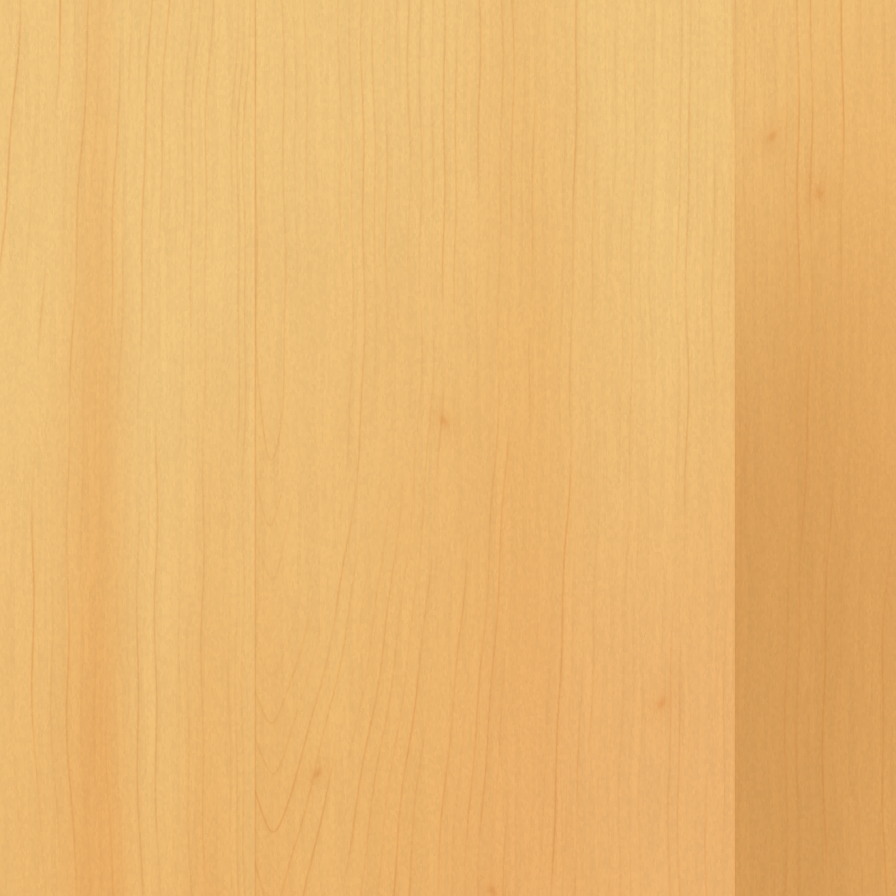
Reproduce this texture procedurally as a three.js fragment shader.

```glsl
varying vec2 vUv;

const vec3 PALE = vec3(0.93, 0.765, 0.49);
const vec3 HONEY = vec3(0.91, 0.68, 0.4);
const vec3 ROSE = vec3(0.915, 0.69, 0.435);
const vec3 TAN = vec3(0.835, 0.61, 0.345);
const vec3 GRAIN = vec3(0.82, 0.51, 0.24);
const float SEAM_LEFT = 0.285;
const float SEAM_RIGHT = 0.82;

float hash(vec2 p) {
  p = fract(p * vec2(0.1031, 0.1137));
  p += dot(p, p.yx + 33.33);
  return fract((p.x + p.y) * p.x * 7.31 + p.y * 53.7);
}

// Layered sines, about -1 to 1
float waves(vec2 p) {
  float sum = 0.0;
  float amp = 0.5;
  for (int i = 0; i < 4; i++) {
    sum += amp * sin(p.x + 1.3 * sin(p.y + float(i)));
    p = mat2(1.5, 0.9, -0.9, 1.5) * p + 1.7;
    amp *= 0.55;
  }
  return sum;
}

// Cellular noise: distance to the nearest point, and that point's random value
vec2 cells(vec2 p) {
  vec2 home = floor(p);
  vec2 nearest = vec2(9.0, 0.0);
  for (int j = -1; j <= 1; j++) {
    for (int i = -1; i <= 1; i++) {
      vec2 cell = home + vec2(float(i), float(j));
      vec2 point = cell + vec2(hash(cell + 3.1), hash(cell + 71.7));
      float d = length(p - point);
      if (d < nearest.x) nearest = vec2(d, hash(cell + 19.3));
    }
  }
  return nearest;
}

float band(float x, float center, float width) {
  float d = (x - center) / width;
  return exp(-d * d);
}

// Growth rings: V-shaped arches on the middle board, bowed lines on the others
float ringPhase(vec2 p, float board) {
  p.x += 0.006 * waves(vec2(p.x * 5.0 + board * 9.0, p.y * 4.0));
  p.x += 0.0012 * sin(p.y * 31.0 + p.x * 24.0);
  if (board == 1.0) {
    float u = length(vec2(p.x - 0.3, 0.008));
    float sweep = 0.25 * smoothstep(-0.1, 0.62, p.y) * exp(-5.0 * u);
    return 38.0 * (u - sweep) + 60.0 * u * u;
  }
  float u = board == 0.0 ? p.x : 1.0 - p.x;
  u += 0.022 * sin(p.y * 4.5 + board * 2.0) * exp(-9.0 * u);
  return 26.0 * u + 220.0 * u * u;
}

// Ring edges: a few clear, most faint, all fading in and out along their length
float ringLines(vec2 p, float board) {
  const float STEP = 0.001;
  float phase = ringPhase(p, board);
  vec2 slope = vec2(ringPhase(p + vec2(STEP, 0.0), board),
                    ringPhase(p + vec2(0.0, STEP), board)) - phase;
  float density = max(length(slope) / STEP, 12.0);
  float ring = floor(phase + 0.5);
  float d = (phase - ring) / density;
  float core = band(d, 0.0, 0.0012);
  float shadow = smoothstep(-0.001, 0.001, d) * exp(-max(d, 0.0) / 0.004);
  float chance = hash(vec2(ring + 200.0, board + 5.0));
  float strength = 0.18 + 0.82 * chance * chance;
  strength *= smoothstep(-0.7, 0.6, waves(vec2(ring * 5.3, p.y * 9.0 + ring)));
  return (0.8 * core + 0.2 * shadow) * strength * min(1.0, 55.0 / density);
}

// Sparse small knots with a faint halo
float knots(vec2 p) {
  p.x += 0.006 * sin(p.y * 70.0);
  vec2 cell = cells(p * vec2(5.0, 3.6) + 2.0);
  float present = step(0.74, cell.y);
  return present * (0.6 * band(cell.x, 0.0, 0.022) + 0.2 * band(cell.x, 0.0, 0.09));
}

// Fine upright fibres and short pores
float fibres(vec2 p) {
  float streak = cells(p * vec2(190.0, 8.0)).y - 0.5;
  float pore = cells(p * vec2(420.0, 210.0)).y - 0.5;
  return 0.4 * streak + 0.6 * pore;
}

vec3 boardColor(vec2 p, float board) {
  float low = 1.0 - p.y;
  float right = board == 2.0 ? 1.0 : 0.0;
  float left = board == 0.0 ? 1.0 : 0.0;
  float tone = -0.05 + 0.85 * low + 0.13 * waves(vec2(p.x * 18.0 + board * 4.0, p.y * 2.5));
  tone += left * (0.6 * band(p.x, 0.11, 0.032) + 0.35 * band(p.x, 0.24, 0.04) * low - 0.28);
  tone += 0.3 * band(p.x, 0.6, 0.06) - 0.15 * band(p.x, 0.75, 0.06);
  tone += 0.45 * right;
  vec3 color = mix(PALE, HONEY, clamp(tone, 0.0, 1.0));

  // Rosier wood low on the middle board
  float rosy = smoothstep(0.35, 0.85, low) * smoothstep(0.3, 0.8, p.x + 0.12 * waves(p * 7.0));
  color = mix(color, ROSE, 0.8 * rosy * (1.0 - right));

  // Brown shade deepening down the right board
  float shade = right * (1.0 - smoothstep(0.3, 0.95, p.y));
  shade *= 0.92 - 0.2 * smoothstep(0.92, 1.0, p.x) + 0.16 * waves(vec2(p.x * 24.0, p.y * 5.0));
  return mix(color, TAN, clamp(shade, 0.0, 1.0));
}

void main() {
  vec2 p = vUv;
  float board = step(SEAM_LEFT, p.x) + step(SEAM_RIGHT, p.x);
  vec3 color = boardColor(p, board);
  color = mix(color, GRAIN, 0.5 * ringLines(p, board));
  color = mix(color, GRAIN, 0.5 * knots(p));
  color *= 1.004 + 0.05 * fibres(p);

  // Glued joints between the boards
  float seam = band(p.x, SEAM_LEFT, 0.0012) + 0.6 * band(p.x, SEAM_RIGHT, 0.0012);
  color = mix(color, GRAIN, 0.22 * seam);
  gl_FragColor = vec4(color, 1.0);
}
```
